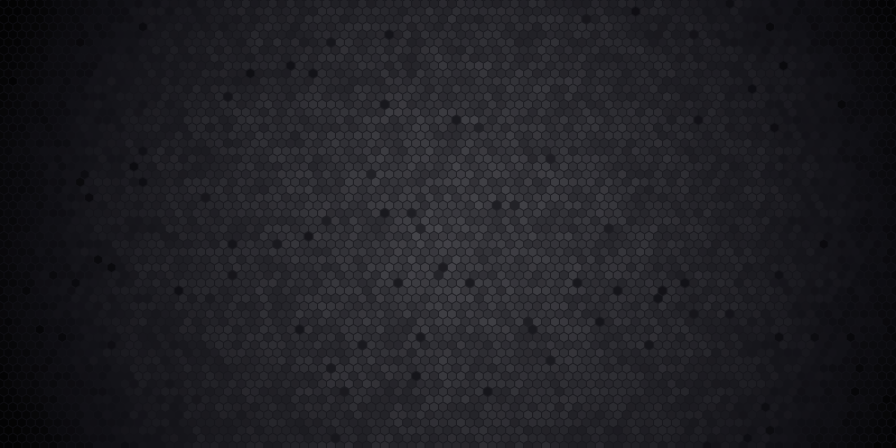
This background is drawn by a WebGL 1 fragment shader. Its source:

```glsl
precision highp float;
// Charcoal honeycomb wall: small hexagons of mixed grey, lit in the middle and dark at the sides.

uniform vec2 u_resolution;

float hash(vec2 p) {
  vec3 q = fract(vec3(p.xyx) * vec3(0.1031, 0.1030, 0.0973));
  q += dot(q, q.yzx + 33.33);
  return fract((q.x + q.y) * q.z);
}

float cornerSlope(vec2 corner, vec2 offset) {
  float angle = 6.28318 * hash(corner + 71.0);
  return dot(vec2(cos(angle), sin(angle)), offset);
}

float gradientNoise(vec2 p) {
  vec2 i = floor(p), f = fract(p);
  vec2 u = f * f * f * (f * (f * 6.0 - 15.0) + 10.0);
  vec2 e = vec2(1.0, 0.0);
  return mix(mix(cornerSlope(i, f), cornerSlope(i + e, f - e), u.x),
             mix(cornerSlope(i + e.yx, f - e.yx), cornerSlope(i + e.xx, f - e.xx), u.x), u.y);
}

// Centre of the pointed-top hexagon of width 1 that holds p
vec2 hexCentre(vec2 p) {
  vec2 period = vec2(1.0, 1.73205);
  vec2 a = floor(p / period + 0.5) * period;
  vec2 b = (floor(p / period) + 0.5) * period;
  return distance(p, a) < distance(p, b) ? a : b;
}

// Elliptical falloff, wider than it is tall in brightness
float spotlight(vec2 uv) {
  float d = length((uv - vec2(0.51, 0.49)) * vec2(2.0, 1.0));
  return max(0.238 - 0.14 * d - 0.06 * d * d, 0.012);
}

void main() {
  // Fifty hexagon widths span the canvas height
  vec2 gridSize = 50.0 * u_resolution / u_resolution.y;
  vec2 gridOrigin = vec2(-0.06, 0.234);
  vec2 p = gl_FragCoord.xy / u_resolution * gridSize - gridOrigin;
  vec2 centre = hexCentre(p);
  vec2 id = floor(centre * vec2(2.0, 1.1547) + 0.5);

  // Each cell has one flat tone; a few are much darker
  float variation = 1.0 + 0.34 * (hash(id) - 0.5) + 0.16 * gradientNoise(centre * 0.23);
  float darkCell = step(0.986, hash(id + 319.0));
  float tone = spotlight((centre + gridOrigin) / gridSize) * variation;
  tone *= 1.0 - 0.45 * darkCell;

  // Seams are darker than lit cells, but lighter than the shaded ones
  float seamTone = 0.045 + 0.4 * spotlight((p + gridOrigin) / gridSize);
  vec2 q = abs(p - centre);
  float edge = 0.5 - max(q.x, dot(q, vec2(0.5, 0.866025)));
  float pixel = 50.0 / u_resolution.y;
  float seam = clamp((0.06 - edge) / pixel + 0.5, 0.0, min(1.0, 0.12 / pixel));
  float grey = mix(tone, seamTone, seam);

  // Cool tint, fading out in the deepest shade
  vec3 color = vec3(grey) + vec3(-0.002, -0.003, 0.017) * smoothstep(0.0, 0.07, grey);
  gl_FragColor = vec4(color, 1.0);
}
```
